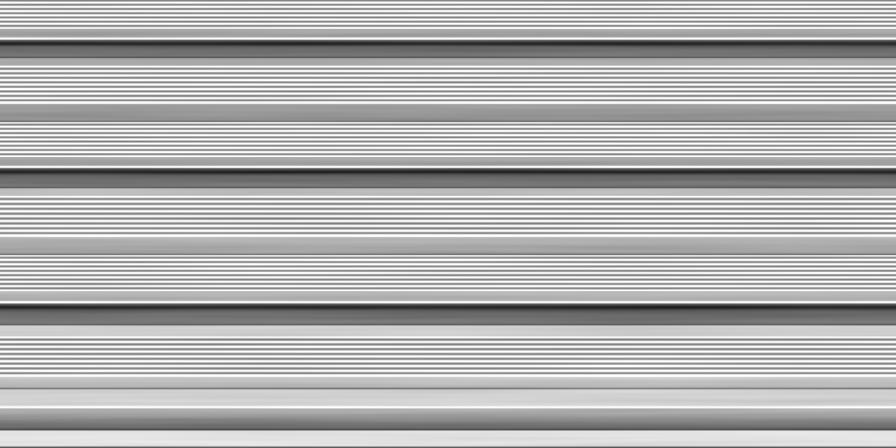
Give the GLSL for this texture, as a Shadertoy shader.

```glsl
// Brushed horizontal slats: each slat runs from a white lip through a dark groove and
// a plain ledge to finely ribbed bands split by a grey strip. Slats grow and lighten
// downwards, the last ones lose ribs, and stretched gradient noise adds streaks.

const float HEIGHT = 384.0; // layout units in the canvas height

vec2 hashGradient(vec2 cell) {
    vec2 h = vec2(dot(cell, vec2(127.1, 311.7)), dot(cell, vec2(269.5, 183.3)));
    return fract(sin(h) * 43758.5) * 2.0 - 1.0;
}

float gradientNoise(vec2 p) {
    vec2 i = floor(p), f = p - i;
    vec2 u = f * f * f * (f * (f * 6.0 - 15.0) + 10.0);
    vec2 e = vec2(0.0, 1.0);
    float low = mix(dot(hashGradient(i), f), dot(hashGradient(i + e.yx), f - e.yx), u.x);
    float high = mix(dot(hashGradient(i + e), f - e), dot(hashGradient(i + 1.0), f - 1.0), u.x);
    return mix(low, high, u.y);
}

// Smooth step and thin line, both at least about a pixel wide
float edge(float at, float d) {
    float w = 0.5 * HEIGHT / iResolution.y;
    return smoothstep(at - w, at + w, d);
}

float line(float d, float width) {
    float w = max(width, 0.7 * HEIGHT / iResolution.y);
    return exp(-d * d / (w * w));
}

// Eight fine ribs between two depths, bright at both ends
float ribs(float from, float to, float d) {
    return 0.77 + 0.25 * cos(6.28318 * 8.0 * (d - from) / (to - from));
}

// Brightness at depth d below the lip of slat k
float slat(float d, float k) {
    float grooveEnd = min(17.0 + 1.5 * k, 20.0);
    float ribStart = 24.0 + 1.5 * k * k;
    float ribEnd = 55.0 + 4.0 * k;
    float stripEnd = k > 1.5 ? 75.0 : 72.0 + 4.0 * k;
    float lowerEnd = 101.0 + 5.0 * k;

    // Groove, with a near-black upper line except on the last slat
    float depth = smoothstep(2.0, grooveEnd, d);
    float v = k > 2.5 ? mix(0.68, 0.40, depth) : mix(0.36, 0.47, depth);
    if (k < 2.5) v -= 0.22 * line(d - 4.5, 2.0);
    v -= 0.10 * line(d - grooveEnd + 0.8, 1.0);

    // Ledge, then the upper ribs
    v = mix(v, 0.66 + 0.075 * k, edge(grooveEnd, d));
    v = mix(v, ribs(ribStart, ribEnd, d), edge(ribStart - 1.0, d));

    // Grey strip closed by a thin shadow
    float strip = 0.64 + 0.07 * k - 0.08 * smoothstep(ribEnd, stripEnd, d);
    v = mix(v, strip, edge(ribEnd + 1.0, d));
    v = mix(v, 1.0, line(d - ribEnd, 1.1));

    // Lower ribs, left plain on the lighter slats
    float lower = k < 1.5 ? ribs(stripEnd, lowerEnd, d) : 0.82;
    v = mix(v, lower, edge(stripEnd - 0.5, d));
    v = mix(v, 0.42, 0.8 * line(d - stripEnd + 1.0, 0.9));

    // Sill above the next lip
    float sill = 0.68 + 0.06 * k - 0.07 * smoothstep(lowerEnd, lowerEnd + 8.0, d);
    return k < 1.5 ? mix(v, sill, edge(lowerEnd + 0.8, d)) : v;
}

void mainImage(out vec4 fragColor, in vec2 fragCoord) {
    vec2 uv = fragCoord / iResolution.xy;
    float y = (1.0 - uv.y) * HEIGHT;

    // Stack the slats downwards; the first one begins above the canvas
    float lips[5] = float[5](-77.0, 33.0, 143.0, 259.0, 349.0);
    float v = 0.8;
    for (int i = 0; i < 5; i++) {
        float d = y - lips[i];
        v = mix(v, slat(d, max(float(i) - 1.0, 0.0)), edge(1.0, d));
        v = mix(v, 1.0, line(d, 1.1));
    }
    v *= 1.0 - 0.6 * line(y - 383.5, 0.9);

    // Long streaks and a faint uneven sheen
    v += 0.05 * gradientNoise(vec2(uv.x * 5.0, y * 0.31));
    v += 0.04 * gradientNoise(vec2(uv.x * 2.0 + 7.0, y * 0.06));

    fragColor = vec4(vec3(clamp(v, 0.0, 1.0)), 1.0);
}
```
